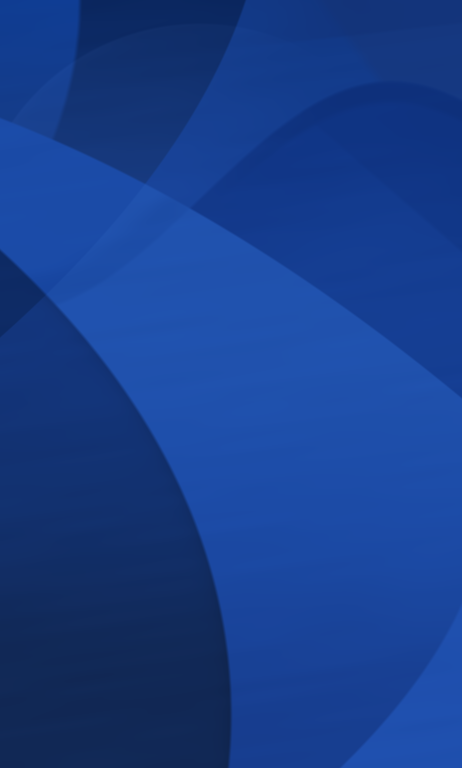
A WebGL 1 fragment shader for this background:

```glsl
precision highp float;
// Overlapping translucent blue curves: a dark disc, a bright sweep and soft waves above.

uniform vec2 u_resolution;

float hash(vec2 cell) {
  return fract(sin(dot(cell, vec2(127.1, 311.7))) * 43758.5453);
}

float noise(vec2 p) {
  vec2 i = floor(p), f = fract(p);
  f *= f * (3.0 - 2.0 * f);
  return mix(mix(hash(i), hash(i + vec2(1.0, 0.0)), f.x),
             mix(hash(i + vec2(0.0, 1.0)), hash(i + vec2(1.0, 1.0)), f.x), f.y);
}

// Smoothed step: 1 where the signed distance is positive.
float cover(float dist, float softness) {
  return smoothstep(-softness, softness, dist);
}

// Height of the rolling wave, measured down from the top.
float waveCrest(float x) {
  return 0.257 + 0.15 * cos(6.35 * (x - 0.015));
}

// Veils and wedges behind the bright sweep.
vec3 upperLayers(vec2 p, float wedge) {
  vec3 color = mix(vec3(0.07, 0.225, 0.53), vec3(0.09, 0.26, 0.61), smoothstep(0.0, 0.42, p.y));

  // Greyish veil in the top right corner, darkest above a slanting line
  float veil = cover(p.x - 0.417 - 0.73 * p.y, 0.012);
  color = mix(color, vec3(0.085, 0.215, 0.49), 0.75 * veil * smoothstep(0.3, 0.1, p.y));
  float ceiling = cover(0.068 - 0.11 * (p.x - 0.26) - p.y, 0.003);
  color = mix(color, vec3(0.07, 0.19, 0.46), 0.5 * ceiling * smoothstep(0.28, 0.5, p.x));

  // Rolling wave with a darker strip under its crest
  float below = p.y - waveCrest(p.x);
  float wave = cover(below, 0.004);
  vec3 waveColor = mix(vec3(0.06, 0.205, 0.52), vec3(0.08, 0.24, 0.57), smoothstep(0.03, 0.24, below));
  color = mix(color, waveColor, 0.9 * wave);
  float strip = wave * cover(0.026 - below, 0.006);
  color = mix(color, vec3(0.05, 0.18, 0.46), 0.7 * strip * smoothstep(0.25, 0.47, p.x));

  // Fold running down the right side
  float fold = cover(p.x - 0.404 - 1.15 * (p.y - 0.156), 0.005);
  color = mix(color, vec3(0.055, 0.19, 0.49), 0.4 * fold * wave);

  // Dark wedge and the lighter blue to its left
  color = mix(color, mix(vec3(0.04, 0.15, 0.37), vec3(0.07, 0.20, 0.46), p.y / 0.2), wedge);
  float leftOfWedge = cover(0.104 - 1.075 * p.y * p.y - p.x, 0.004);
  color = mix(color, mix(vec3(0.06, 0.24, 0.58), vec3(0.08, 0.235, 0.54), p.y / 0.15), leftOfWedge);

  // Thin translucent arch with a faint bright rim
  float inArch = 0.297 - length(p - vec2(0.26, 0.328));
  float arch = cover(inArch, 0.002) * (0.8 + 0.5 * exp(-max(inArch, 0.0) / 0.008));
  return color + vec3(0.018, 0.022, 0.028) * arch * smoothstep(0.45, 0.2, p.x);
}

void main() {
  // Canvas heights, with y measured down from the top
  vec2 p = gl_FragCoord.xy / u_resolution.y;
  p.y = 1.0 - p.y;
  float rise = min(1.0 - p.y, 0.38);

  float wedge = cover(0.320 - 0.33 * p.y - 0.906 * p.y * p.y - p.x, 0.002);
  vec3 color = upperLayers(p, wedge);

  // Bright sweep, deepening toward the bottom
  vec3 sweepColor = mix(vec3(0.125, 0.32, 0.68), vec3(0.11, 0.295, 0.655), smoothstep(0.45, 0.7, p.y));
  sweepColor = mix(sweepColor, vec3(0.09, 0.24, 0.56), smoothstep(0.62, 0.99, p.y));
  sweepColor -= vec3(0.02, 0.026, 0.024) * wedge;

  // Translucent ribbon crossing the sweep at the left
  float below = p.y - waveCrest(p.x);
  float ribbon = cover(below + 0.045, 0.02) * cover(-below, 0.004);
  sweepColor -= vec3(0.014, 0.021, 0.028) * ribbon * smoothstep(0.3, 0.2, p.x);
  float sweepTop = 0.1536 + 0.385 * p.x + 0.369 * p.x * p.x;
  color = mix(color, sweepColor, cover(p.y - sweepTop, 0.0022));

  // Bright corner at the lower right
  float corner = cover(p.x - 0.443 - 1.03 * rise + 1.344 * rise * rise, 0.003);
  color = mix(color, vec3(0.12, 0.31, 0.68), corner);

  // Large dark disc with a shaded rim
  float drop = (p.y - 0.931) * (p.y - 0.931);
  float inside = (0.301 - 0.737 * drop - 0.2265 * drop * drop - p.x) / sqrt(1.0 + 2.2 * drop);
  vec3 discColor = mix(vec3(0.075, 0.21, 0.49), vec3(0.07, 0.19, 0.43), smoothstep(0.42, 0.7, p.y));
  discColor = mix(discColor, vec3(0.067, 0.157, 0.335), smoothstep(0.64, 0.88, p.y));
  discColor *= 1.0 - 0.09 * exp(-max(inside, 0.0) / 0.01);
  discColor = mix(discColor, vec3(0.05, 0.16, 0.38), 0.85 * wedge);
  color = mix(color, discColor, cover(inside, 0.0028));

  // Faint slanted streaks over everything
  float streak = noise(vec2(p.x * 9.0, (p.y + 0.15 * p.x) * 70.0)) - 0.5;
  color += vec3(0.004, 0.008, 0.014) * streak;

  gl_FragColor = vec4(color, 1.0);
}
```
